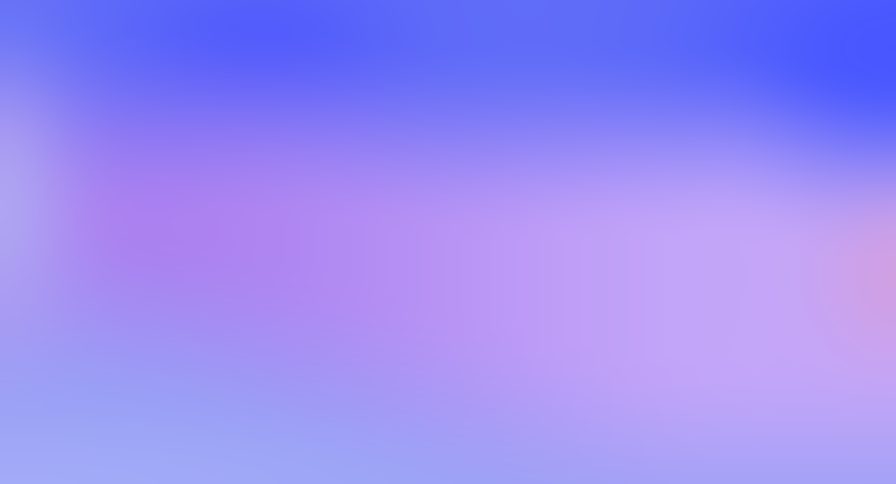
Give the GLSL for this background, as a Shadertoy shader.

```glsl
#define BLUE       vec3(0.38, 0.43, 0.97)
#define DEEP_BLUE  vec3(0.32, 0.36, 0.985)
#define ROYAL_BLUE vec3(0.28, 0.34, 1.00)
#define ORCHID     vec3(0.67, 0.50, 0.94)
#define LILAC      vec3(0.765, 0.65, 0.975)
#define PERIWINKLE vec3(0.595, 0.625, 0.965)
#define PALE_BLUE  vec3(0.66, 0.70, 0.97)
#define HAZE       vec3(0.68, 0.65, 0.95)
#define ROSE       vec3(0.83, 0.62, 0.87)
#define TOP_SOFTNESS 0.21
#define LOW_SOFTNESS 0.22

// Elliptical Gaussian falloff, 1 at its centre
float glow(vec2 p, vec2 centre, vec2 radius) {
    vec2 d = (p - centre) / radius;
    return exp(-dot(d, d));
}

// Soft step across a horizontal edge
float softEdge(float height, float edge, float softness) {
    return smoothstep(edge - softness, edge + softness, height);
}

void mainImage(out vec4 fragColor, in vec2 fragCoord) {
    vec2 uv = fragCoord / iResolution.xy;

    // Violet middle band, lighter to the right
    vec3 color = mix(ORCHID, LILAC, smoothstep(0.12, 0.85, uv.x));

    // Periwinkle floor, rising to the left
    float floorEdge = mix(0.36, 0.06, smoothstep(0.0, 0.8, uv.x));
    vec3 floorColor = mix(PERIWINKLE, PALE_BLUE, 0.6 * glow(uv, vec2(0.0), vec2(0.5, 0.13)));
    color = mix(floorColor, color, softEdge(uv.y, floorEdge, LOW_SOFTNESS));

    // Blue sky with two deeper pools
    vec3 sky = mix(BLUE, DEEP_BLUE, glow(uv, vec2(0.29, 0.9), vec2(0.16, 0.2)));
    sky = mix(sky, ROYAL_BLUE, glow(uv, vec2(1.0, 0.9), vec2(0.22, 0.25)));
    float skyEdge = 0.75 - 0.04 * smoothstep(0.25, 0.55, uv.x)
                         - 0.07 * smoothstep(0.8, 1.0, uv.x);
    color = mix(color, sky, softEdge(uv.y, skyEdge, TOP_SOFTNESS));

    // Pale haze on the left edge and rose light on the right
    color = mix(color, HAZE, 0.95 * glow(uv, vec2(0.0, 0.57), vec2(0.08, 0.28)));
    color = mix(color, ROSE, 0.85 * glow(uv, vec2(1.02, 0.43), vec2(0.1, 0.17)));

    fragColor = vec4(color, 1.0);
}
```
